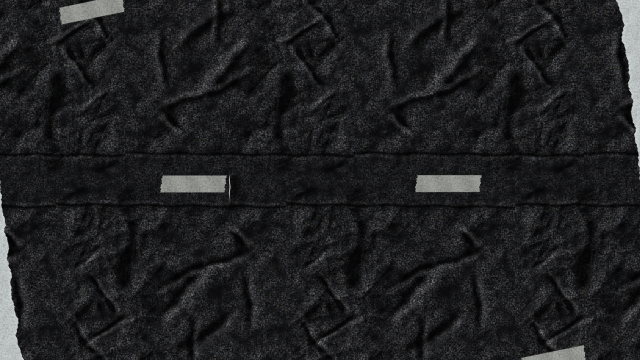
Reproduce this texture procedurally as a WebGL 1 fragment shader.

```glsl
precision highp float;
// Crumpled black paper with folds, torn pale side edges and strips of grey tape.
uniform vec2 u_resolution;

#define TILE_WIDTH 0.637
#define TILE_START 0.347
#define FOLD_HEIGHT 0.572
#define LIGHT_DIR vec2(-0.8, 0.6)
#define GRAIN_SCALE 230.0
#define GRAIN_GAIN 0.27
#define FACET_GAIN 0.055
#define CREASE_GAIN 0.10
#define PAPER_DARK vec3(0.046, 0.047, 0.053)
#define TAPE_COLOR vec3(0.56, 0.57, 0.55)
#define UNDER_COLOR vec3(0.72, 0.74, 0.74)

vec2 hash2(vec2 p) {
  vec2 k = vec2(dot(p, vec2(127.1, 311.7)), dot(p, vec2(269.5, 183.3)));
  return fract(sin(k) * 43758.5);
}

// Nearest and second nearest distances to scattered cell points.
vec2 cells(vec2 p) {
  vec2 base = floor(p), f = p - base, nearest = vec2(8.0);
  for (int j = -1; j <= 1; j++) {
    for (int i = -1; i <= 1; i++) {
      vec2 o = vec2(float(i), float(j));
      float d = length(o + hash2(base + o) - f);
      nearest.y = min(nearest.y, max(nearest.x, d));
      nearest.x = min(nearest.x, d);
    }
  }
  return nearest;
}

// Paper relief: cell facets, each layer smaller and turned.
float relief(vec2 p) {
  float h = 0.0, scale = 6.0;
  p += 0.008 * sin(p.yx * 23.0 + vec2(0.5, 2.0));
  for (int i = 0; i < 3; i++) {
    vec2 c = cells(p * scale + 7.3);
    h += 0.45 * (c.y - c.x) / scale;
    p = mat2(0.36, 0.93, -0.93, 0.36) * p;
    scale *= 2.0;
  }
  return h;
}

// Tapered ridge from a to b, bright on the lit side and dark on the other.
float crease(vec2 p, vec2 a, vec2 b, float width) {
  vec2 ab = b - a, n = normalize(vec2(-ab.y, ab.x));
  n *= sign(dot(n, LIGHT_DIR));
  float t = dot(p - a, ab) / dot(ab, ab);
  float taper = smoothstep(-0.1, 0.3, t) * smoothstep(1.1, 0.7, t);
  float d = dot(p - a, n) / width;
  return 2.3 * d * exp(-d * d) * taper;
}

// Main creases and the dark valley of one sheet tile.
float creases(vec2 q) {
  q += 0.006 * sin(q.yx * 31.0) + 0.002 * sin(q.yx * 97.0 + 1.0);
  float c = crease(q, vec2(0.07, 0.685), vec2(0.37, 0.805), 0.011);
  c += crease(q, vec2(0.097, 0.92), vec2(0.104, 0.735), 0.012);
  c += crease(q, vec2(0.25, 0.98), vec2(0.14, 0.85), 0.016);
  c += crease(q, vec2(0.37, 0.90), vec2(0.20, 0.74), 0.016);
  c += crease(q, vec2(0.25, 1.02), vec2(0.255, 0.87), 0.012);
  c += crease(q, vec2(0.465, 0.89), vec2(0.54, 0.75), 0.008);
  c += crease(q, vec2(0.41, 0.87), vec2(0.57, 0.96), 0.009);
  c += crease(q, vec2(0.50, 1.00), vec2(0.60, 0.88), 0.009);
  c += crease(q, vec2(0.59, 0.75), vec2(0.51, 0.68), 0.009);
  c += crease(q, vec2(0.10, 0.69), vec2(0.17, 0.62), 0.009);
  float valley = (q.x - 0.438 - 0.1 * (q.y - 0.7)) / 0.013;
  return c - exp(-valley * valley) * smoothstep(0.57, 0.65, q.y) * smoothstep(0.85, 0.77, q.y);
}

// Tape strip coverage with ragged, slightly slanted ends.
float tape(vec2 p, vec2 center, float angle, float slant, float px) {
  float c = cos(angle), s = sin(angle);
  vec2 l = mat2(c, -s, s, c) * (p - center);
  l.x -= slant * l.y + 0.0012 * sin(l.y * 310.0 + center.x) + 0.0008 * sin(l.y * 790.0);
  vec2 d = abs(l) - vec2(0.089, 0.0235);
  return smoothstep(px, -px, max(d.x, d.y));
}

void main() {
  float px = 0.75 / u_resolution.y;
  vec2 p = gl_FragCoord.xy / u_resolution.y;
  vec2 size = vec2(u_resolution.x / u_resolution.y, 1.0);
  // The lower half is the upper half turned by 180 degrees.
  vec2 r = mix(p, size - p, step(p.y, 0.5));
  vec2 q = vec2(mod(r.x - TILE_START, TILE_WIDTH), r.y);
  // Relief lighting, calmer in the tile's left part and at its seams.
  float seam = smoothstep(0.0, 0.04, min(r.y - 0.5, min(q.x, TILE_WIDTH - q.x)));
  float facet = (relief(q) - relief(q + LIGHT_DIR * 0.005)) / 0.005;
  facet *= seam * mix(0.6, 1.0, smoothstep(0.27, 0.45, q.x));
  float ridge = creases(q);
  float foldY = r.y - FOLD_HEIGHT + 0.012 * (q.x - 0.3) + 0.002 * sin(r.x * 47.0);
  float fold = exp(-pow(foldY / 0.004, 2.0));
  float foldLip = exp(-pow((foldY + 0.009) / 0.004, 2.0));
  // Speckled grain gathered in soft patches.
  vec2 tone2 = hash2(floor(p * GRAIN_SCALE));
  float grain = clamp(1.1 - cells(p * GRAIN_SCALE * 0.8).x, 0.0, 1.0);
  grain = mix(grain, tone2.x, 0.35);
  float patches = 1.05 - cells(q * 17.0).x * 0.6 - cells(q * 43.0 + 4.0).x * 0.5;
  float tone = GRAIN_GAIN * smoothstep(0.0, 0.95, patches) * grain * grain;
  tone *= mix(0.7, 1.0, smoothstep(0.54, 0.60, r.y));
  float lit = FACET_GAIN * smoothstep(0.2, 1.5, facet) + CREASE_GAIN * max(ridge, 0.0);
  float shade = clamp(1.0 + 0.4 * min(facet, 0.0) + 0.75 * min(ridge, 0.0), 0.22, 1.0);
  vec3 tint = 1.0 + 0.22 * (tone2.y - 0.5) * vec3(1.0, 0.3, -1.0);
  vec3 color = (PAPER_DARK + tone * tint) * shade + (lit + 0.025 * foldLip) * (0.4 + grain);
  color *= 1.0 - 0.7 * fold;
  // Pale sheet beyond the torn edge.
  float s = 1.0 - r.y;
  float edge = size.x - 0.062 + 0.15 * s - 0.05 * s * s;
  edge += 0.014 * (cells(vec2(s * 22.0, 1.0)).x - 0.4) + 0.005 * (cells(vec2(s * 90.0, 3.0)).x - 0.4);
  float rim = smoothstep(0.012, 0.0, r.x - edge);
  vec3 pale = UNDER_COLOR * (0.88 + 0.2 * grain + 0.04 * facet) + 0.05 * rim;
  color = mix(color, pale, smoothstep(-px, px, r.x - edge));
  // Small upright rip with its shadow.
  float ripX = p.x - 0.638 - 0.0008 * sin(p.y * 160.0);
  float ripSpan = smoothstep(0.43, 0.47, p.y) * smoothstep(0.52, 0.50, p.y);
  color *= 1.0 - 0.6 * ripSpan * smoothstep(0.025, 0.0, abs(ripX - 0.014));
  color = mix(color, vec3(0.68), ripSpan * smoothstep(0.001 + px, 0.0, abs(ripX)));
  // Tape strips.
  float tapes = tape(p, vec2(0.537, 0.489), 0.0, 0.14, px);
  tapes = max(tapes, tape(p, vec2(1.245, 0.490), 0.0, 0.14, px));
  tapes = max(tapes, tape(p, vec2(0.255, 0.973), 0.2, 0.08, px));
  tapes = max(tapes, tape(p, vec2(1.537, 0.0), 0.2, 0.08, px));
  float mottling = 0.85 + 0.26 * grain + 0.04 * sin(p.x * 90.0 + p.y * 40.0);
  gl_FragColor = vec4(clamp(mix(color, TAPE_COLOR * mottling, tapes), 0.0, 1.0), 1.0);
}
```
